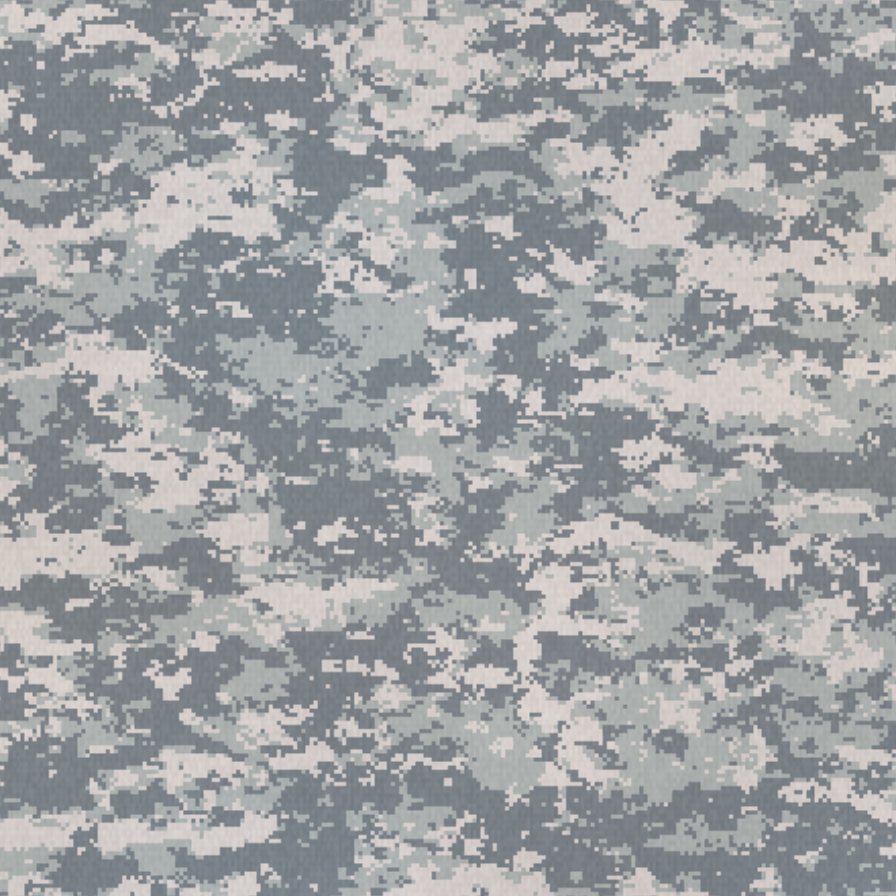
This pattern is drawn by a WebGL 1 fragment shader. Its source:

```glsl
precision highp float;
// Digital camouflage cloth: a grid of small square cells in three greys.
// Stretched, warped noise is thresholded once per cell, so that patches get
// stepped, crumbled edges; the cells are then blended softly at their borders.

uniform vec2 u_resolution;

float hash(vec2 p) {
  vec3 q = fract(vec3(p.xyx) * 0.1031);
  q += dot(q, q.yzx + 33.33);
  return fract((q.x + q.y) * q.z);
}

float noise(vec2 p) {
  vec2 i = floor(p), f = fract(p);
  f = f * f * (3.0 - 2.0 * f);
  return mix(mix(hash(i), hash(i + vec2(1.0, 0.0)), f.x),
             mix(hash(i + vec2(0.0, 1.0)), hash(i + vec2(1.0, 1.0)), f.x), f.y);
}

// Patchy field around 0.5: blotches, clumps, crumbs, loose cells and pairs
float patchField(vec2 cell, float seed) {
  vec2 warp = vec2(noise(cell / 15.0 + seed), noise(cell / 17.0 + seed + 40.0)) - 0.5;
  vec2 p = cell + warp * vec2(10.0, 8.0);
  vec2 pair = floor(vec2(cell.x * 0.5 + 0.5 * mod(cell.y, 2.0), cell.y));
  return 0.29 * noise(p / vec2(20.0, 7.5) + seed)
       + 0.28 * noise(p / vec2(8.5, 4.3) + seed + 17.0)
       + 0.26 * noise(cell / vec2(3.2, 2.1) + seed + 31.0)
       + 0.09 * hash(cell + seed + 53.0)
       + 0.08 * hash(pair + seed + 71.0);
}

vec3 cellColor(vec2 cell) {
  vec3 slate = vec3(0.478, 0.503, 0.524);
  vec3 sage = vec3(0.672, 0.688, 0.681);
  vec3 sand = vec3(0.832, 0.802, 0.788);
  float light = patchField(cell, 113.0);
  float middle = patchField(cell, 307.0) + 0.3 * (light - 0.5);
  return light > 0.570 ? sand : (middle > 0.519 ? sage : slate);
}

void main() {
  vec2 uv = gl_FragCoord.xy / min(u_resolution.x, u_resolution.y);
  float cells = 220.0;

  // Blend the four nearest cells over a narrow band at their borders
  vec2 p = uv * cells - 0.5;
  vec2 i = floor(p);
  float soft = max(0.45, cells / min(u_resolution.x, u_resolution.y));
  vec2 t = clamp((p - i - 0.5) / soft + 0.5, 0.0, 1.0);
  vec3 color = mix(mix(cellColor(i), cellColor(i + vec2(1.0, 0.0)), t.x),
                   mix(cellColor(i + vec2(0.0, 1.0)), cellColor(i + vec2(1.0, 1.0)), t.x), t.y);

  // Uneven dye and light, with a faint cool or warm drift
  float shade = noise(uv * 5.0 + 9.0) - 0.5;
  float tint = noise(uv * 3.0 + 25.0) - 0.5;
  color *= 1.0 + 0.05 * shade;
  color += 0.018 * tint * vec3(1.0, 0.1, -1.0);

  // Fine weave of the cloth
  color += 0.005 * sin(uv.x * 940.0) + 0.003 * sin(uv.y * 820.0);
  color += 0.045 * (noise(uv * vec2(300.0, 170.0)) - 0.5);

  gl_FragColor = vec4(color, 1.0);
}
```
